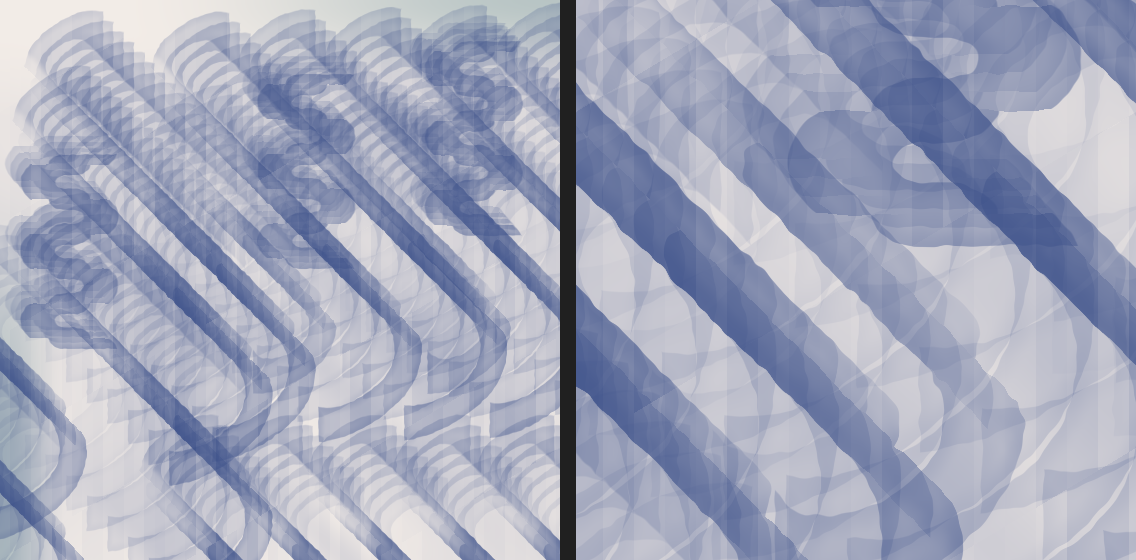
Left, the full canvas; right, a detail of the centre.
Reproduce this pattern procedurally as a Shadertoy shader.

```glsl
// Translucent blue ribbons echoed along diagonals, with serpentine strokes on pale paper
#define INK vec3(0.235, 0.315, 0.54)
#define PAPER vec3(0.95, 0.925, 0.905)
#define EDGE_TINT vec3(0.72, 0.77, 0.77)
#define ECHO_STEP 0.0184
#define HALF_WIDTH 0.024
#define HOOK_WIDTH 0.0175
#define HOOK_RADIUS 0.05
#define TAIL 0.14
#define OPACITY 0.18
#define RAGGED 0.0022
#define STRIP_WIDTH 0.0184

float hash(vec2 p) {
    return fract(sin(dot(p, vec2(127.1, 311.7))) * 43758.5453);
}

float noise(vec2 p) {
    vec2 i = floor(p), f = fract(p);
    f = f * f * (3.0 - 2.0 * f);
    return mix(mix(hash(i), hash(i + vec2(1, 0)), f.x),
               mix(hash(i + vec2(0, 1)), hash(i + vec2(1, 1)), f.x), f.y);
}

// Translucent stroke coverage with a slightly denser rim
float wash(float d) {
    float aa = 0.7 / iResolution.y;
    return (1.0 - smoothstep(-aa, aa, d)) * (0.8 + 0.4 * smoothstep(-0.014, 0.0, d));
}

// Distance to a half circle that runs on into straight legs
float bend(vec2 q, float radius, float leg) {
    return q.y > 0.0 ? abs(length(q) - radius)
                     : length(vec2(abs(q.x) - radius, max(-q.y - leg, 0.0)));
}

// S-shaped stroke: a hook, a diagonal leg and a wide bulge, repeated along the leg
float ribbon(vec2 p, vec2 start, float bulgeRadius, int echoes) {
    vec2 q = p - start;
    float across = (q.x - q.y) * 0.7071 + HOOK_RADIUS;
    if (across > 0.24 || across < -3.2 * bulgeRadius) return 0.0;
    bool hook = across > 0.0;
    float radius = hook ? HOOK_RADIUS : bulgeRadius;
    float width = mix(HALF_WIDTH, HOOK_WIDTH, smoothstep(-0.01, 0.01, across));
    float u = abs(across) - radius;
    float stretched = u > 0.0 ? u * (hook ? 0.55 : 0.65) : u;
    // The leg gains weight on its way down
    float travel = (q.x + q.y) * 0.7071 / (float(echoes) * ECHO_STEP * 1.4142);
    float onLeg = 1.0 - smoothstep(0.5, 1.2, abs(across) / HALF_WIDTH);
    float legWeight = mix(1.0, mix(0.4, 1.4, smoothstep(0.35, 1.0, travel)), onLeg);
    float hookSide = smoothstep(-HALF_WIDTH, HALF_WIDTH, across);
    float sum = 0.0;
    for (int k = 0; k < echoes; k++) {
        // Bulges are spaced twice as far apart as hooks
        bool skipped = (echoes - 1 - k) % 2 == 1;
        if (!hook && skipped && across < -HALF_WIDTH) continue;
        vec2 shifted = q - float(k) * ECHO_STEP;
        float along = (shifted.x + shifted.y) * 0.7071;
        float v = hook ? -along : along - TAIL;
        float d = bend(vec2(stretched, v), radius, TAIL) - width;
        // Vertical cut at the free end
        float cut = hook ? shifted.x - 0.07
                         : -(shifted.x - TAIL * 0.7071 + (HOOK_RADIUS + bulgeRadius) * 0.7071) - 0.055;
        if (u > 0.0) d = max(d, cut);
        float age = float(k) / float(echoes - 1);
        float bulgeWeight = mix(0.2, 1.05, age) * (k == echoes - 1 ? 2.2 : 1.0);
        sum += wash(d) * mix(bulgeWeight, mix(1.2, 0.45, age), hookSide);
    }
    return sum * legWeight;
}

float ribbonRow(vec2 p, vec2 start, vec2 spacing, int count, float bulgeRadius, int echoes) {
    float sum = 0.0;
    for (int i = 0; i < count; i++)
        sum += ribbon(p, start + float(i) * spacing, bulgeRadius, echoes);
    return sum;
}

// Stacked bends swinging left and right, darkest in the last echo
float serpentine(vec2 p, vec2 start) {
    const float radius = 0.031, reach = 0.004;
    float sum = 0.0;
    for (int k = 0; k < 4; k++) {
        vec2 q = p - start - float(k) * vec2(0.009, 0.011);
        float cell = floor(q.y / (2.0 * radius));
        float side = mod(cell, 2.0) * 2.0 - 1.0;
        float u = q.y - (cell + 0.5) * 2.0 * radius;
        float d = bend(vec2(u, side * q.x * 0.62 - reach), radius, 2.0 * reach) - 0.019;
        d = max(d, max(-q.y - 0.018, q.y - 10.6 * radius));
        sum += wash(d) * (k == 3 ? 2.4 : 0.85);
    }
    return sum;
}

void mainImage(out vec4 fragColor, in vec2 fragCoord) {
    vec2 uv = fragCoord / iResolution.xy;
    vec2 p = vec2(uv.x, 1.0 - uv.y);

    // Slightly torn outlines
    vec2 torn = p + RAGGED * (vec2(noise(p * 130.0), noise(p * 130.0 + 37.0)) - 0.5);

    // Ribbons: top left, top row, left column, inner row, left edge, bottom row
    float layers = ribbon(torn, vec2(0.114, 0.118), 0.105, 19);
    layers += ribbonRow(torn, vec2(0.34, 0.12), vec2(0.153, -0.004), 5, 0.105, 17);
    layers += ribbonRow(torn, vec2(0.092, 0.216), vec2(0.0, 0.228), 2, 0.105, 16);
    layers += 0.6 * ribbonRow(torn, vec2(0.345, 0.25), vec2(0.312, 0.0), 2, 0.07, 9);
    layers += ribbonRow(torn, vec2(-0.258, 0.298), vec2(0.0, 0.22), 2, 0.105, 17);
    layers += ribbonRow(torn, vec2(0.32, 0.84), vec2(0.15, 0.0), 5, 0.055, 7);

    // Serpentine columns
    layers += serpentine(torn, vec2(0.097, 0.261));
    layers += serpentine(torn, vec2(0.52, 0.118));
    layers += serpentine(torn, vec2(0.819, 0.059));

    // Diagonal haze and fine vertical strips
    float haze = noise(vec2((p.x - p.y) * 13.0, (p.x + p.y) * 2.5));
    float strip = hash(vec2(floor(p.x / STRIP_WIDTH), floor(p.y * 5.0 + p.x * 3.0)));
    float density = layers * OPACITY * (0.85 + 0.3 * strip);
    density += smoothstep(0.05, 0.3, p.y) * (0.12 * haze + 0.05 * strip);

    // Paper darkens toward the top right and the lower left edge
    float tint = smoothstep(0.2, 1.0, p.x) * (1.0 - smoothstep(0.0, 0.16, p.y));
    tint += (1.0 - smoothstep(0.0, 0.12, p.x)) * smoothstep(0.3, 0.8, p.y);
    vec3 paper = mix(PAPER, EDGE_TINT, clamp(tint, 0.0, 1.0));
    fragColor = vec4(mix(INK, paper, exp(-density)), 1.0);
}
```
